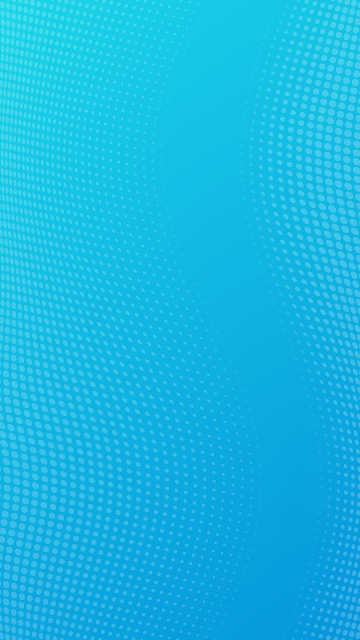
This background is drawn by a Shadertoy shader. Its source:

```glsl
// Two wavy halftone sheets over a diagonal cyan-to-blue gradient.
// Each sheet is a grid of dots measured from a sine-shaped border: dots grow
// away from the border and columns crowd together where the sheet folds.

const float TAU = 6.2831853;
const float ASPECT = 0.5625;
const vec3 CYAN = vec3(0.105, 0.835, 0.91);
const vec3 BLUE = vec3(0.02, 0.585, 0.86);

// Sideways sway of the borders; y runs from 0 at the top to 1 at the bottom.
float sway(float y) {
    return cos(TAU * (y - 0.247) / 1.016);
}

// Column coordinate at a given distance from the border.
// fold (0..1) tightens the columns beyond the distance reach.
float columnCoord(float dist, float pitch, float fold, float reach, float crowding) {
    float bend = dist / reach;
    return dist / pitch * (1.0 + crowding * fold * fold * bend * bend);
}

// Antialiased dot centred in every cell of the grid.
float dotMask(vec2 grid, float radius) {
    vec2 cell = fract(grid) - 0.5;
    float blur = 0.5 * length(fwidth(grid));
    return 1.0 - smoothstep(radius - 0.5 * blur, radius + 0.5 * blur, length(cell));
}

// Sheet of dots: radii are (at the border, at full size) in cells.
float dotSheet(float column, float row, vec2 radii, float fullColumn) {
    float growth = clamp(column / fullColumn, 0.0, 1.0);
    float fade = smoothstep(-0.5, 5.0, column) * step(0.0, column);
    return fade * dotMask(vec2(column, row), mix(radii.x, radii.y, growth));
}

void mainImage(out vec4 fragColor, in vec2 fragCoord) {
    vec2 uv = fragCoord / iResolution.xy;
    float x = uv.x * ASPECT;
    float y = 1.0 - uv.y;

    // Background gradient
    vec3 color = mix(CYAN, BLUE, 0.27 * uv.x + 0.73 * y);

    // Slanted rows shared by both sheets
    float row = (y - 0.22 * x) / 0.0137;
    float wave = sway(y);

    // Left sheet folds in the upper part, right sheet in the lower part
    float leftDist = 0.367 - 0.078 * wave - x;
    float rightDist = x - 0.417 + 0.0625 * wave;
    float leftColumn = columnCoord(leftDist, 0.0147, 0.5 + 0.5 * wave, 0.286, 0.47);
    float rightColumn = columnCoord(rightDist, 0.015, 0.5 - 0.5 * wave, 0.104, 0.30);

    float leftDots = dotSheet(leftColumn, row, vec2(0.08, 0.39), 28.0);
    float rightDots = dotSheet(rightColumn, row, vec2(0.11, 0.40), 10.0);

    // Translucent white dots
    color = mix(color, vec3(1.0), 0.20 * leftDots + 0.22 * rightDots);
    fragColor = vec4(color, 1.0);
}
```
